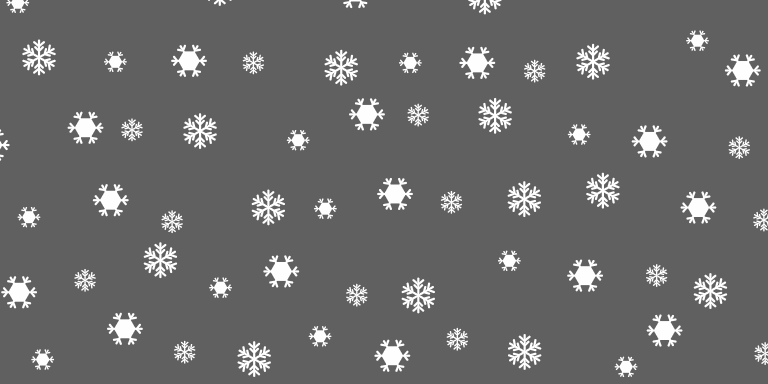
Write a Shadertoy shader that draws this pattern.

```glsl
// Scattered white snowflakes, solid and lacy in two sizes, on a plain grey ground.
#define CELL 0.1875          // grid spacing, in canvas heights
#define JITTER 0.54          // range of random offset, in cells
#define LARGE_RADIUS 0.0465
#define SMALL_RADIUS 0.0295
#define SOLID_SHARE 0.47
#define STROKE 0.062         // half line width, in flake radii
#define GROUND vec3(0.376)
#define SNOW vec3(0.995)

const float SECTOR = 1.04719755; // sixth of a turn

vec2 hash2(vec2 p) {
    vec2 k = vec2(dot(p, vec2(127.1, 311.7)), dot(p, vec2(269.5, 183.3)));
    return fract(sin(k) * 43758.5453);
}

float segment(vec2 p, vec2 a, vec2 b) {
    vec2 pa = p - a, ba = b - a;
    return length(pa - ba * clamp(dot(pa, ba) / dot(ba, ba), 0.0, 1.0));
}

// Fold the plane into half an arm lying along +x
vec2 foldArm(vec2 p) {
    float angle = abs(mod(atan(p.y, p.x) + 0.5 * SECTOR, SECTOR) - 0.5 * SECTOR);
    return length(p) * vec2(cos(angle), sin(angle));
}

// Hexagonal core with short, barbed arms
float solidFlake(vec2 p) {
    vec2 q = foldArm(p);
    float core = dot(q, vec2(0.866, 0.5)) - 0.53;
    float arm = segment(q, vec2(0.0), vec2(0.94, 0.0));
    float barb = segment(q, vec2(0.66, 0.0), vec2(0.84, 0.22));
    return min(core, min(arm, barb) - STROKE);
}

// Thin upright arms with two pairs of barbs
float lacyFlake(vec2 p) {
    vec2 q = foldArm(p.yx);
    float arm = segment(q, vec2(0.0), vec2(0.94, 0.0));
    float inner = segment(q, vec2(0.36, 0.0), vec2(0.57, 0.21));
    float outer = segment(q, vec2(0.62, 0.0), vec2(0.85, 0.27));
    return min(arm, min(inner, outer)) - STROKE;
}

void mainImage(out vec4 fragColor, in vec2 fragCoord) {
    vec2 p = fragCoord / iResolution.y;
    vec2 grid = p / CELL;
    float dist = 1.0;

    // Nearest flake among the neighbouring cells of staggered rows
    for (int j = -1; j <= 1; j++) {
        float row = floor(grid.y) + float(j);
        float shift = 0.5 * mod(row, 2.0);
        for (int i = -1; i <= 1; i++) {
            vec2 cell = vec2(floor(grid.x - shift) + float(i), row);
            vec2 offset = (hash2(cell + 17.0) - 0.5) * JITTER;
            vec2 centre = (cell + vec2(0.5 + shift, 0.5) + offset) * CELL;

            // Evenly spread choice of kind, then of size
            float kind = fract(dot(cell, vec2(0.7549, 0.5698)) + 0.3);
            bool solid = kind < SOLID_SHARE;
            float rank = solid ? kind / SOLID_SHARE
                               : (kind - SOLID_SHARE) / (1.0 - SOLID_SHARE);
            float radius = rank < 0.55 ? LARGE_RADIUS : SMALL_RADIUS;

            vec2 local = (p - centre) / radius;
            float flake = solid ? solidFlake(local) : lacyFlake(local);
            dist = min(dist, flake * radius);
        }
    }

    float coverage = clamp(0.5 - dist * iResolution.y, 0.0, 1.0);
    fragColor = vec4(mix(GROUND, SNOW, coverage), 1.0);
}
```
